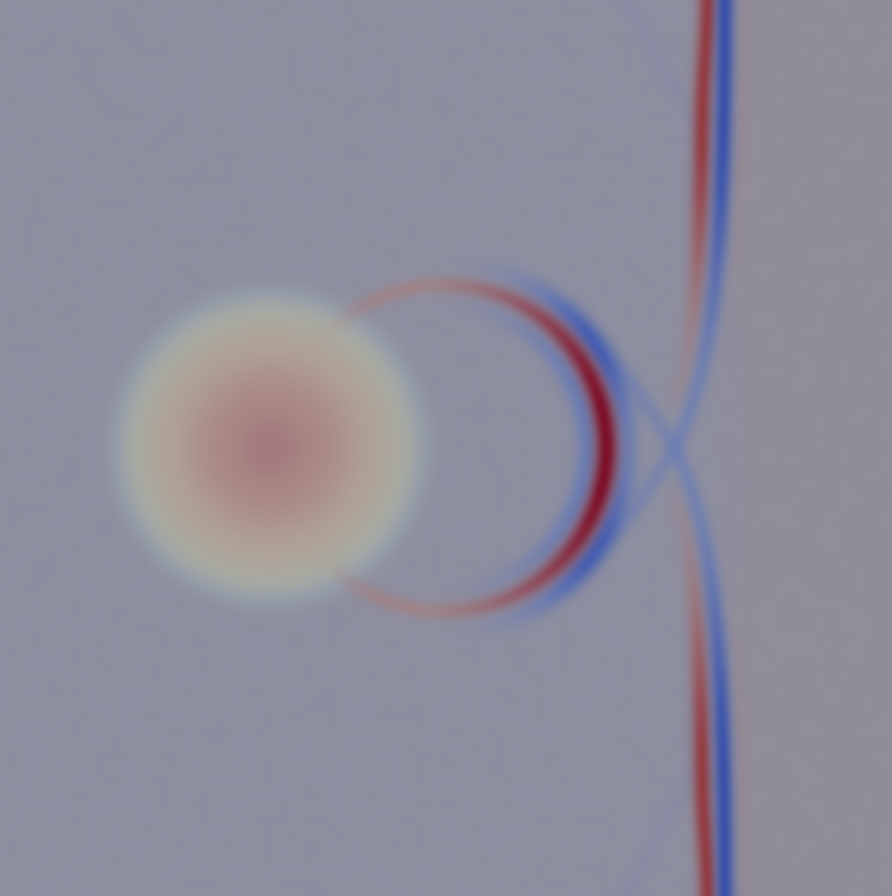
A Shadertoy shader for this background:

```glsl
#define DISC_CENTER vec2(0.301, 0.501)
#define DISC_RADIUS 0.196
#define RING_CENTER vec2(0.495, 0.5)
#define RING_RADIUS 0.182
#define FRONT_BLUE_X 0.810
#define FRONT_RED_X 0.785
#define LINE_WIDTH 0.0105
#define GRAIN 0.008

const vec3 SLATE = vec3(0.553, 0.557, 0.622);
const vec3 WARM_SLATE = vec3(0.563, 0.553, 0.606);
const vec3 BLUE = vec3(0.21, 0.31, 0.67);
const vec3 SOFT_BLUE = vec3(0.36, 0.46, 0.74);
const vec3 RED = vec3(0.58, 0.21, 0.23);
const vec3 SOFT_RED = vec3(0.70, 0.46, 0.43);
const vec3 DEEP_RED = vec3(0.49, 0.06, 0.16);

float hash(vec2 p) {
    vec3 q = fract(vec3(p.xyx) * 0.1031);
    q += dot(q, q.yzx + 33.33);
    return fract((q.x + q.y) * q.z);
}

float valueNoise(vec2 p) {
    vec2 cell = floor(p), f = fract(p);
    f = f * f * (3.0 - 2.0 * f);
    float low = mix(hash(cell), hash(cell + vec2(1, 0)), f.x);
    float high = mix(hash(cell + vec2(0, 1)), hash(cell + vec2(1, 1)), f.x);
    return mix(low, high, f.y);
}

float band(float offset, float width) {
    float t = offset / width;
    return exp(-t * t);
}

// Heat gradient from the rosy core to the pale blue rim
vec3 discColor(float r) {
    vec3 c = mix(vec3(0.635, 0.475, 0.495), vec3(0.665, 0.535, 0.515), smoothstep(0.0, 0.32, r));
    c = mix(c, vec3(0.685, 0.635, 0.595), smoothstep(0.25, 0.63, r));
    c = mix(c, vec3(0.66, 0.665, 0.63), smoothstep(0.58, 0.78, r));
    return mix(c, vec3(0.59, 0.63, 0.67), smoothstep(0.72, 0.92, r));
}

// Bent wavefronts that cross on the axis
vec3 addFronts(vec3 color, vec2 p) {
    float d = abs(p.y - 0.5);
    float blueX = FRONT_BLUE_X - 0.0573 * exp(-d / 0.117);
    float redX = FRONT_RED_X - 0.0495 * exp(-d / 0.098) + 0.005 * smoothstep(0.37, 0.5, d);
    float growth = smoothstep(0.03, 0.36, d);

    float wispX = 0.775 - 0.55 * max(d - 0.36, 0.0);
    color = mix(color, SOFT_BLUE, 0.10 * band(p.x - wispX, 0.012) * smoothstep(0.2, 0.38, d));
    color = mix(color, SOFT_RED, 0.12 * band(p.x - blueX - 0.021, 0.009) * growth);

    float tailX = 0.7526 - 0.60 * d - 0.8 * d * d;
    float tail = band(p.x - tailX, 0.012) * (1.0 - smoothstep(0.06, 0.17, d));
    color = mix(color, SOFT_BLUE, 0.38 * tail);

    float redStrength = 0.92 * growth + 0.16 * smoothstep(0.02, 0.08, d) * (1.0 - growth);
    color = mix(color, mix(SOFT_RED, RED, growth), redStrength * band(p.x - redX, LINE_WIDTH));
    float blueStrength = mix(0.48, 0.95, growth);
    return mix(color, mix(SOFT_BLUE, BLUE, growth), blueStrength * band(p.x - blueX, LINE_WIDTH));
}

// Ring with a strong right side, fading round to the left
vec3 addRing(vec3 color, vec2 p) {
    vec2 q = p - RING_CENTER;
    float offset = length(q) - RING_RADIUS;
    float angle = abs(atan(q.y, q.x));
    float fade = 1.0 - smoothstep(1.9, 2.5, angle);
    float power = 1.0 - smoothstep(0.15, 1.65, angle);

    float inner = 0.65 * band(offset + 0.022, 0.012) * (1.0 - smoothstep(0.3, 1.7, angle));
    color = mix(color, SOFT_BLUE, inner);

    float crest = 0.5 + 0.45 * band(angle - 0.6, 0.4);
    float outer = crest * band(offset - 0.023, 0.013) * (1.0 - smoothstep(0.75, 1.6, angle));
    color = mix(color, mix(SOFT_BLUE, BLUE, 0.65 * band(angle - 0.6, 0.35)), outer);

    float stroke = band(offset, mix(0.0095, 0.0125, power));
    float strength = mix(0.42, 1.0, power) * fade;
    return mix(color, mix(SOFT_RED, DEEP_RED, sqrt(power)), strength * stroke);
}

void mainImage(out vec4 fragColor, in vec2 fragCoord) {
    vec2 p = fragCoord / iResolution.y;

    // Field
    vec3 color = mix(SLATE, WARM_SLATE, smoothstep(0.78, 0.84, p.x));
    color += GRAIN * (valueNoise(p * 70.0) - 0.5);

    // Disc
    float r = length(p - DISC_CENTER) / DISC_RADIUS;
    color = mix(color, discColor(r), 1.0 - smoothstep(0.80, 1.0, r));

    color = addFronts(color, p);
    color = addRing(color, p);
    fragColor = vec4(color, 1.0);
}
```
